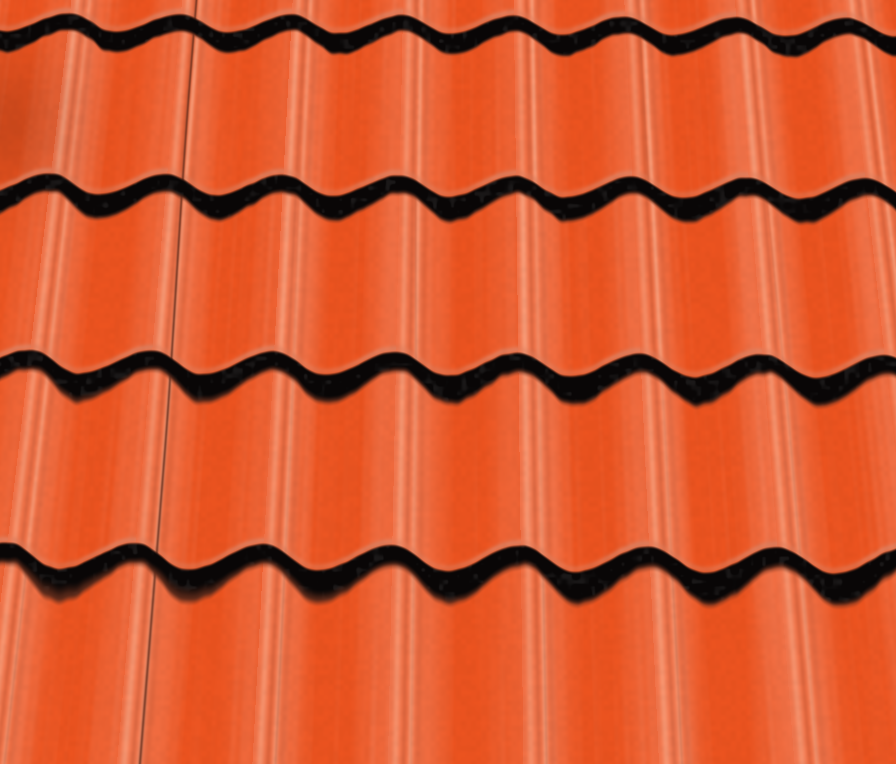
Reproduce this texture procedurally as a WebGL 2 fragment shader.

```glsl
#version 300 es
precision highp float;
// Glazed orange roof tiles seen in slight perspective: columns fan out downward,
// and each course ends in a wavy lip that casts a thick black shadow.
// Ridges are shaded by the position across a column, lips by a skewed cosine.
uniform vec2 u_resolution;
out vec4 outColor;

#define COURSES 4
#define VANISH_X 0.616
#define COLUMN_PHASE 0.61
#define COLUMN_WIDTH 0.1447
#define COLUMN_SPREAD 0.0327
#define TROUGH_AT 0.42
#define LIP_TILT 0.006
#define EDGE_BLUR 0.0022
#define GRAIN 0.035

const vec3 GLAZE = vec3(0.91, 0.32, 0.12);
const vec3 SOFT = vec3(0.935, 0.45, 0.29);
const vec3 SHEEN = vec3(0.96, 0.60, 0.46);
const vec3 RIM = vec3(0.87, 0.49, 0.36);
const vec3 BROWN = vec3(0.40, 0.18, 0.11);
const vec3 BLACK = vec3(0.035, 0.025, 0.025);

float hash(vec2 p) {
  vec3 q = fract(vec3(p.xyx) * 0.1031);
  q += dot(q, q.yzx + 33.33);
  return fract((q.x + q.y) * q.z);
}

float noise(vec2 p) {
  vec2 i = floor(p), f = fract(p);
  f = f * f * (3.0 - 2.0 * f);
  return mix(mix(hash(i), hash(i + vec2(1, 0)), f.x),
             mix(hash(i + vec2(0, 1)), hash(i + vec2(1, 1)), f.x), f.y);
}

// 0 on the crest, 1 in the trough: a quick fall, then a slower rise
float wave(float u) {
  u = fract(u);
  float t = u < TROUGH_AT ? u / TROUGH_AT : 1.0 + (u - TROUGH_AT) / (1.0 - TROUGH_AT);
  return 0.5 - 0.5 * cos(3.14159 * t);
}

float bump(float x, float center, float width) {
  float d = (x - center) / width;
  return exp(-d * d);
}

// Glazed surface across one column, with a little change from tile to tile
vec3 tileColor(float u, float column, float row, vec2 p) {
  float vary = hash(vec2(column + 20.0, row + 5.0));
  float columnVary = hash(vec2(column + 31.0, 7.0));
  float leftGlow = 1.0 - smoothstep(0.20, 0.40 + 0.16 * columnVary, u);
  float rightGlow = smoothstep(0.66, 0.96, u) * mix(0.9, 0.4, columnVary);
  float streak = noise(vec2(u * 26.0 + column * 37.0, p.y * 3.0 + row * 9.0));
  float glow = max(leftGlow * (0.75 + 0.25 * vary), rightGlow) + 0.28 * (streak - 0.45);
  vec3 color = mix(GLAZE, SOFT, clamp(glow, 0.0, 1.0));

  // Two bright lines along the ridge, with a duller crease between
  float shine = bump(u, 0.055, 0.03) * (0.55 + 0.4 * vary)
              + bump(u, 0.165, 0.022) * (0.9 - 0.4 * vary);
  color = mix(color, SHEEN, clamp(shine, 0.0, 1.0));
  color *= 1.0 - 0.07 * bump(u, 0.115, 0.018) - 0.05 * bump(u, 0.22, 0.025);
  return color;
}

void main() {
  vec2 p = gl_FragCoord.xy / u_resolution.y;
  p.y = 1.0 - p.y;
  float blur = EDGE_BLUR + 0.5 / u_resolution.y;

  // Columns widen toward the bottom
  float width = COLUMN_WIDTH + COLUMN_SPREAD * p.y;
  float across = (p.x - VANISH_X) / width + COLUMN_PHASE;
  float column = floor(across), u = across - column;

  // Lips, shadows and the current course
  float row = 0.0, shadow = 0.0, core = 0.0, rim = 0.0;
  for (int i = 0; i < COURSES; i++) {
    float k = float(i);
    float base = 0.0175 + 0.199 * k + 0.0107 * k * k + LIP_TILT * p.x;
    float rough = 0.003 * (noise(vec2(p.x * 90.0, k * 17.0)) - 0.5);
    float top = base + (0.024 + 0.0033 * k) * wave(u) + 0.4 * rough;
    float low = base + 0.022 + 0.002 * k
              + (0.030 + 0.0066 * k) * wave(u - 0.02) + rough;
    float start = smoothstep(top - blur, top + blur, p.y);
    float fade = 0.004 + 0.0012 * k;
    // The lowest shadows soften toward the left
    float reveal = 0.016 * smoothstep(1.5, 3.0, k) * wave(u) * (1.0 - smoothstep(0.1, 0.75, p.x));
    shadow = max(shadow, start * (1.0 - smoothstep(low - fade, low + fade * 0.6, p.y)));
    core = max(core, start * (1.0 - smoothstep(low - fade * 1.5 - reveal, low - fade * 0.1, p.y)));
    rim = max(rim, bump(p.y, top - 0.005, 0.0045) * (0.45 + 0.4 * smoothstep(0.4, 0.9, u)));
    row += step(top, p.y);
  }

  vec3 color = tileColor(u, column, row, p);
  color *= 1.0 - 0.13 * bump(p.x, 0.0, 0.09) * bump(p.y, 0.16, 0.09);
  color = mix(color, RIM, rim);

  // One open sheet joint, plus faint creases beside other ridges
  float joint = bump(u, 0.13 + 0.04 * smoothstep(0.1, 0.6, p.y), 0.009 + blur);
  float strength = column == -2.0 ? 0.75 : 0.16 * hash(vec2(column + 50.0, row));
  color = mix(color, BROWN, joint * strength);

  // Fine surface grain and dusty flecks inside the shadow
  color *= 1.0 + GRAIN * (noise(p * 150.0) - 0.5);
  float fleck = smoothstep(0.6, 1.0, noise(p * 130.0));
  color = mix(color, BROWN, shadow);
  color = mix(color, BLACK + 0.07 * fleck, core);
  outColor = vec4(color, 1.0);
}
```
